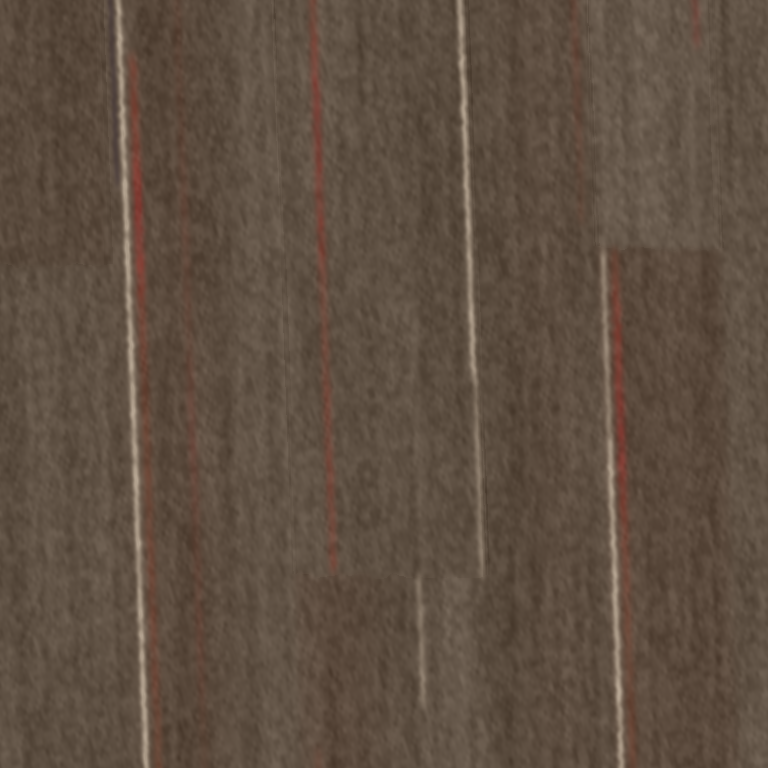
Reproduce this texture procedurally as a WebGL 2 fragment shader.

```glsl
#version 300 es
precision highp float;
// Brown plank carpet with fine yarn streaks and slightly slanted, worn cream and red stripes.
uniform vec2 u_resolution;
out vec4 fragColor;

float hash(vec2 p) {
  return fract(sin(dot(p, vec2(127.1, 311.7))) * 43758.5453);
}

float noise(vec2 p) {
  vec2 i = floor(p), f = fract(p);
  f = f * f * (3.0 - 2.0 * f);
  return mix(mix(hash(i), hash(i + vec2(1, 0)), f.x),
             mix(hash(i + vec2(0, 1)), hash(i + vec2(1, 1)), f.x), f.y);
}

float bump(float x, float center, float width) {
  float d = (x - center) / width;
  return exp(-d * d);
}

// Soft stripe packed as (position, strength, lower end, upper end)
float stripe(vec2 p, vec4 s, float halfWidth) {
  float along = smoothstep(s.z - 0.012, s.z + 0.012, p.y)
              * (1.0 - smoothstep(s.w - 0.012, s.w + 0.012, p.y));
  return bump(p.x, s.x, halfWidth) * along * s.y;
}

void main() {
  vec2 uv = gl_FragCoord.xy / u_resolution;
  // Follow the slant of the weave
  vec2 p = vec2(uv.x - 0.0365 * (1.0 - uv.y), uv.y);

  // Staggered planks: soft spans above and below each butt seam
  float ragged = 0.008 * (noise(uv * vec2(90.0, 40.0)) - 0.5);
  float leftSpan = 1.0 - smoothstep(0.115, 0.145, p.x);
  float midSpan = smoothstep(0.350, 0.362, p.x) * (1.0 - smoothstep(0.600, 0.615, p.x));
  float rightSpan = smoothstep(0.758, 0.772, p.x) * (1.0 - smoothstep(0.915, 0.935, p.x));
  float leftUp = smoothstep(0.648, 0.662, uv.y + ragged);
  float midUp = smoothstep(0.243, 0.257, uv.y + ragged);
  float rightUp = smoothstep(0.670, 0.684, uv.y + ragged);

  // Broad light and warm bands
  float light = 0.018 * bump(p.x, 0.34, 0.06) - 0.020 * bump(p.x, 0.22, 0.06)
              - 0.022 * bump(p.x, 0.62, 0.06) + 0.010 * bump(p.x, 0.97, 0.04);
  light += leftSpan * mix(0.010, -0.022, leftUp)
         + rightSpan * mix(-0.014, 0.030, rightUp)
         + midSpan * (1.0 - midUp) * (0.035 * bump(p.x, 0.56, 0.04) - 0.018 * bump(p.x, 0.40, 0.07));
  float warm = 0.5 * bump(p.x, 0.21, 0.07) + 0.4 * bump(p.x, 0.70, 0.06) + 0.3 * leftSpan * leftUp
             + 0.6 * rightSpan * (1.0 - rightUp) + 0.7 * midSpan * (1.0 - midUp) * bump(p.x, 0.40, 0.07);

  // Long yarn streaks, shifted across each seam, and short slanted tufts
  float shift = 3.7 * leftSpan * step(0.5, leftUp) + 5.3 * midSpan * step(0.5, midUp)
              + 7.9 * rightSpan * step(0.5, rightUp);
  vec2 q = p + vec2(0.0, floor(shift));
  float streak = 0.65 * noise(q * vec2(105.0, 4.5)) + 0.35 * noise(q * vec2(48.0, 2.0)) - 0.5;
  vec2 tuft = vec2(uv.x + 0.30 * uv.y, uv.y - 0.35 * uv.x);
  float grain = 0.55 * noise(tuft * vec2(135.0, 75.0))
              + 0.45 * noise(tuft * vec2(220.0, 130.0) + 19.0) - 0.5;

  vec3 color = vec3(0.364, 0.309, 0.256) + light + warm * vec3(0.010, -0.008, -0.007);
  color += (0.085 * streak + 0.110 * grain) * vec3(1.0, 0.98, 0.95);

  // Stripes waver with the pile and wear away in patches
  vec2 yarn = p + vec2(0.0018 * (noise(uv * vec2(20.0, 120.0)) - 0.5), 0.0);

  vec4 reds[7] = vec4[7](
    vec4(0.170, 0.85, -0.1, 0.93), vec4(0.407, 0.58, 0.255, 1.1),
    vec4(0.747, 0.34, 0.71, 1.1), vec4(0.788, 0.75, -0.1, 0.675),
    vec4(0.905, 0.30, 0.94, 1.1), vec4(0.230, 0.22, -0.1, 1.1),
    vec4(0.378, 0.38, -0.1, 0.025));
  for (int i = 0; i < 7; i++) {
    float patches = noise(vec2(float(i) * 7.3, uv.y * 7.0 + float(i)));
    float wear = mix(0.45, 1.05, smoothstep(0.2, 0.75, patches))
               * (0.75 + 0.5 * noise(uv * vec2(110.0, 55.0)));
    vec3 red = mix(vec3(0.51, 0.27, 0.19), vec3(0.53, 0.22, 0.20), patches);
    color = mix(color, red + 0.08 * grain, min(stripe(yarn, reds[i], 0.0062) * wear, 0.85));
  }

  // Thin plum shadow beside the first cream stripe
  color = mix(color, vec3(0.25, 0.20, 0.22), stripe(yarn, vec4(0.144, 0.5, 0.76, 1.1), 0.004));

  vec4 creams[6] = vec4[6](
    vec4(0.154, 0.95, -0.1, 1.1), vec4(0.599, 0.88, 0.51, 1.1),
    vec4(0.601, 0.48, 0.245, 0.51), vec4(0.773, 0.90, -0.1, 0.43),
    vec4(0.773, 0.55, 0.43, 0.675), vec4(0.518, 0.45, 0.082, 0.252));
  for (int i = 0; i < 6; i++) {
    float wear = 0.72 + 0.45 * noise(uv * vec2(60.0, 75.0) + float(i));
    color = mix(color, vec3(0.70, 0.635, 0.56) + 0.10 * grain,
                min(stripe(yarn, creams[i], 0.0046) * wear, 0.95));
  }

  fragColor = vec4(color, 1.0);
}
```
